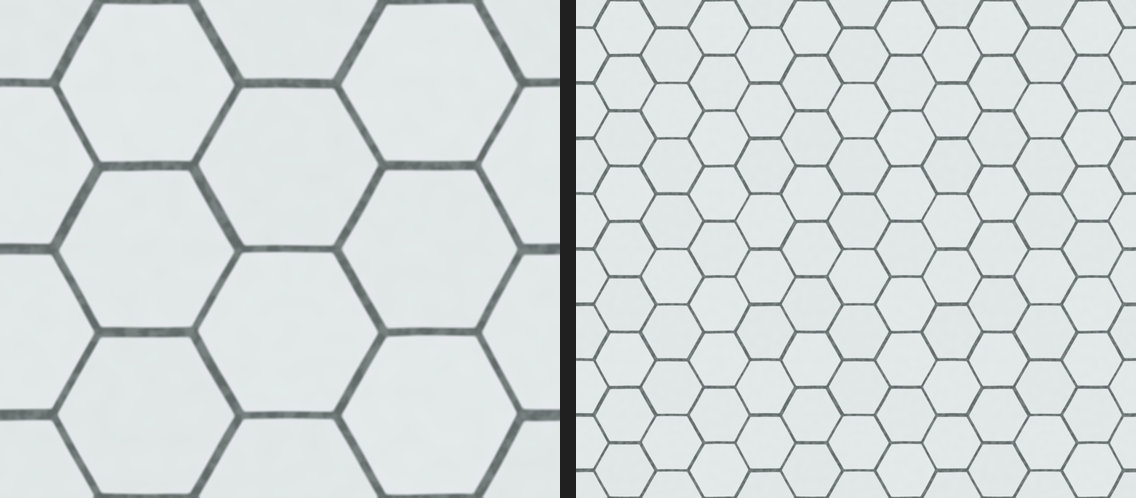
Left, the tile; right, the same tile 3 across and 3 down.
Reproduce this pattern procedurally as a WebGL 2 fragment shader.

```glsl
#version 300 es
precision highp float;
// Seamless pale hexagonal tiles with uneven dark grey grout.

uniform vec2 u_resolution;
out vec4 fragColor;

// Lengths are in tile heights unless noted.
const float TAU = 6.2831853;
const vec2 REPEATS = vec2(4.0, 3.0);      // columns and rows, columns even
const float COLUMN_STEP = 0.8660254;      // distance between columns
const float COLUMN_SHIFT = 0.0573;        // in columns
const float COLUMN_DRIFT = 0.0046;        // uneven column spacing, in canvas widths
const float GROUT_HALF = 0.0275;
const float GROUT_VARIATION = 0.014;      // spread of half width between joints
const float CORNER_ROUND = 0.016;
const float EDGE_SOFT = 0.012;
const float WOBBLE = 0.009;
const float TILE_VARIATION = 0.008;
const float RIM_WIDTH = 0.07;
const vec3 TILE_COLOR = vec3(0.886, 0.910, 0.910);
const vec3 RIM_COLOR = vec3(0.894, 0.906, 0.922);
const vec3 GROUT_DARK = vec3(0.385, 0.418, 0.415);
const vec3 GROUT_LIGHT = vec3(0.470, 0.508, 0.502);

vec2 hash2(vec2 p) {
  vec3 q = fract(p.xyx * vec3(0.1031, 0.1030, 0.0973));
  q += dot(q, q.yzx + 33.33);
  return fract((q.xx + q.yz) * q.zy);
}

float cornerGradient(vec2 cell, vec2 offset, vec2 period, float seed) {
  float angle = TAU * hash2(mod(cell, period) + seed).x;
  return dot(vec2(cos(angle), sin(angle)), offset);
}

// Gradient noise that wraps over the canvas.
float noise(vec2 uv, vec2 period, float seed) {
  vec2 p = uv * period;
  vec2 i = floor(p), f = p - i;
  vec2 w = f * f * f * (f * (f * 6.0 - 15.0) + 10.0);
  vec2 e = vec2(1.0, 0.0);
  float low = mix(cornerGradient(i, f, period, seed),
                  cornerGradient(i + e, f - e, period, seed), w.x);
  float high = mix(cornerGradient(i + e.yx, f - e.yx, period, seed),
                   cornerGradient(i + 1.0, f - 1.0, period, seed), w.x);
  return mix(low, high, w.y);
}

// Odd columns are raised by half a tile.
vec2 tileCenter(vec2 cell) {
  return vec2(cell.x * COLUMN_STEP, cell.y + 0.5 * mod(cell.x, 2.0));
}

vec2 nearestTile(vec2 p) {
  vec2 guess = floor(p / vec2(COLUMN_STEP, 1.0) + 0.5);
  vec2 best = guess;
  float bestDist = 1e3;
  for (int x = -1; x <= 1; x++) {
    for (int y = -1; y <= 1; y++) {
      vec2 cell = guess + vec2(x, y);
      float dist = distance(p, tileCenter(cell));
      if (dist < bestDist) {
        bestDist = dist;
        best = cell;
      }
    }
  }
  return best;
}

float smoothMin(float a, float b, float k) {
  float h = max(k - abs(a - b), 0.0) / k;
  return min(a, b) - 0.25 * h * h * k;
}

// Distance inward from the grout; each joint has its own width.
float groutDistance(vec2 p, vec2 cell) {
  vec2 center = tileCenter(cell);
  float d = 1.0;
  for (int x = -1; x <= 1; x++) {
    for (int y = -1; y <= 1; y++) {
      if (x == 0 && y == 0) continue;
      vec2 other = cell + vec2(x, y);
      vec2 otherCenter = tileCenter(other);
      vec2 joint = mod(vec2(cell.x + other.x, center.y + otherCenter.y), 2.0 * REPEATS);
      float halfWidth = GROUT_HALF + GROUT_VARIATION * (hash2(joint * 2.0 + 17.0).x - 0.5);
      float edge = dot(0.5 * (center + otherCenter) - p, normalize(otherCenter - center));
      d = smoothMin(d, edge - halfWidth, CORNER_ROUND);
    }
  }
  return d;
}

void main() {
  vec2 uv = gl_FragCoord.xy / u_resolution;

  // Layout with slight irregularity
  vec2 grid = uv * REPEATS;
  grid.x += REPEATS.x * COLUMN_DRIFT * cos(TAU * (uv.x - 0.2646)) - COLUMN_SHIFT;
  vec2 p = grid * vec2(COLUMN_STEP, 1.0);
  p += WOBBLE * vec2(noise(uv, vec2(9.0, 8.0), 3.0), noise(uv, vec2(9.0, 8.0), 41.0));
  vec2 cell = nearestTile(p);
  float d = groutDistance(p, cell);

  // Glaze: faint mottling, tone per tile and a cool rim
  float mottle = noise(uv, vec2(24.0, 21.0), 11.0);
  float tone = hash2(mod(cell, REPEATS) + 5.0).y - 0.5;
  float rim = (1.0 - smoothstep(0.0, RIM_WIDTH, d)) * (0.6 + mottle);
  vec3 tile = mix(TILE_COLOR, RIM_COLOR, rim) + TILE_VARIATION * (tone + mottle);

  // Grout: blotches of two greys
  float blotch = noise(uv, vec2(40.0, 36.0), 23.0) + 0.5 * noise(uv, vec2(90.0, 80.0), 31.0);
  vec3 grout = mix(GROUT_DARK, GROUT_LIGHT, smoothstep(-0.4, 0.4, blotch));

  float soft = max(EDGE_SOFT, REPEATS.y / u_resolution.y);
  fragColor = vec4(mix(grout, tile, smoothstep(-soft, soft, d)), 1.0);
}
```
